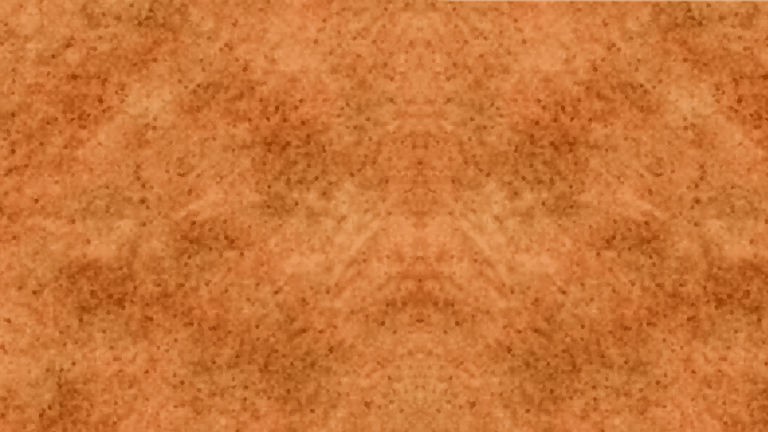
Write a WebGL 1 fragment shader that draws this texture.

```glsl
precision highp float;
// Mottled tan suede, mirrored about a vertical fold, with soft stains and fine grain.
uniform vec2 u_resolution;

float hash(vec2 p) {
  vec3 q = fract(vec3(p.xyx) * vec3(0.1031, 0.1030, 0.0973));
  q += dot(q, q.yzx + 33.33);
  return fract((q.x + q.y) * q.z);
}

float noise(vec2 p) {
  vec2 i = floor(p), f = fract(p);
  f = f * f * (3.0 - 2.0 * f);
  return mix(mix(hash(i), hash(i + vec2(1.0, 0.0)), f.x),
             mix(hash(i + vec2(0.0, 1.0)), hash(i + 1.0), f.x), f.y);
}

// Layered noise centred on zero
float fbm(vec2 p) {
  float sum = 0.0, amp = 0.5;
  for (int i = 0; i < 4; i++) {
    sum += amp * (noise(p) - 0.5);
    p = mat2(1.6, 1.2, -1.2, 1.6) * p + 17.3;
    amp *= 0.5;
  }
  return sum;
}

// Soft round stain
float stain(vec2 p, vec2 center, float radius) {
  vec2 d = (p - center) / radius;
  return exp(-dot(d, d));
}

// Small flat-toned cells with softened borders
float grain(vec2 p) {
  vec2 base = floor(p);
  float tone = 0.0, total = 0.0;
  for (int y = -1; y <= 1; y++) {
    for (int x = -1; x <= 1; x++) {
      vec2 id = base + vec2(float(x), float(y));
      vec2 d = id + 0.15 + 0.7 * vec2(hash(id), hash(id + 71.7)) - p;
      float weight = exp(-9.0 * dot(d, d));
      float value = hash(id + 139.1);
      // Rare cells become dark pores
      tone += weight * (value - 0.5 - 1.1 * step(0.95, hash(id + 211.3)));
      total += weight;
    }
  }
  return tone / total;
}

void main() {
  vec2 p = gl_FragCoord.xy / u_resolution.y;
  float width = u_resolution.x / u_resolution.y;

  // Fold left and right onto each other
  vec2 q = vec2(abs(p.x - 0.547 * width), p.y);
  vec2 warp = vec2(fbm(q * 9.0 + 40.0), fbm(q * 9.0 + 80.0));
  vec2 w = q + 0.09 * warp;

  // The nap changes below the horizontal seam
  float lower = 1.0 - smoothstep(0.485, 0.505, q.y + 0.02 * warp.x);
  float cloud = mix(fbm(w * 6.5 + 11.0), fbm(w * 6.5 + 53.0), lower);

  // Broad light and dark areas
  float tone = 0.25 + 4.6 * cloud;
  tone -= 0.75 * stain(w, vec2(0.33, 0.75), 0.17);
  tone -= 0.75 * stain(w, vec2(0.30, 0.20), 0.14);
  tone -= 0.70 * stain(w, vec2(0.75, 0.33), 0.10);
  tone -= 0.80 * stain(w, vec2(0.80, 0.06), 0.10);
  tone -= 0.60 * stain(w, vec2(0.53, 0.41), 0.09);
  tone += 0.45 * stain(w, vec2(0.93, 0.28), 0.18);
  tone += 0.35 * stain(w, vec2(0.10, 0.52), 0.16);
  tone += 0.35 * lower * exp(-14.0 * (0.5 - q.y)) * (1.0 - smoothstep(0.3, 0.6, q.x));

  // Slanted nap, fine cells and pale flecks
  vec2 nap = mat2(0.8, 0.6, -0.6, 0.8) * w;
  tone += 1.9 * (noise(nap * vec2(34.0, 58.0)) - 0.5);
  tone += 1.1 * (noise(q * 85.0 + 9.0) - 0.5);
  tone += (1.6 - 0.25 * tone) * grain(q * 110.0);
  tone += 0.9 * smoothstep(0.83, 0.95, noise(q * 75.0 + 31.0));
  tone = clamp(tone, -3.2, 2.6);

  // Tan ramp with a slight rusty drift
  vec3 tan0 = vec3(0.797, 0.457, 0.207);
  vec3 color = tan0 + tone * (tone < 0.0 ? vec3(0.060, 0.063, 0.056)
                                         : vec3(0.043, 0.056, 0.062));
  color += vec3(0.05, -0.05, -0.03) * fbm(w * 8.0 + 120.0);

  // Thin pale strip along the top right edge
  float strip = smoothstep(0.995, 0.999, p.y) * smoothstep(1.00, 1.05, p.x);
  color = mix(color, vec3(0.90, 0.72, 0.56), 0.7 * strip);

  gl_FragColor = vec4(clamp(color, 0.0, 1.0), 1.0);
}
```
